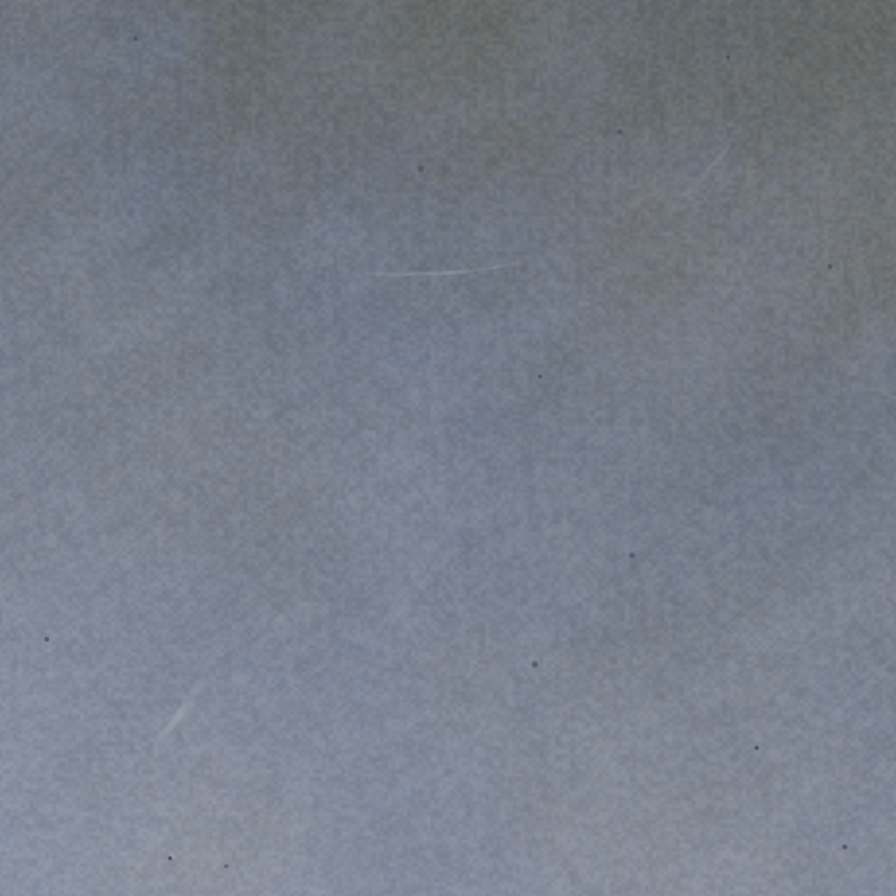
Reproduce this texture procedurally as a Shadertoy shader.

```glsl
const vec3 OLIVE_GREY = vec3(0.396, 0.412, 0.408);
const vec3 SLATE = vec3(0.446, 0.472, 0.520);
const vec3 PALE_BLUE = vec3(0.540, 0.566, 0.630);
const vec3 SCRATCH_TINT = vec3(0.61, 0.64, 0.67);
const vec3 SPECK_TINT = vec3(0.22, 0.24, 0.29);

float hash(vec2 p) {
    return fract(sin(dot(p, vec2(127.1, 311.7))) * 43758.5453);
}

float noise(vec2 p) {
    vec2 cell = floor(p);
    vec2 f = fract(p);
    f = f * f * (3.0 - 2.0 * f);
    float low = mix(hash(cell), hash(cell + vec2(1, 0)), f.x);
    float high = mix(hash(cell + vec2(0, 1)), hash(cell + vec2(1, 1)), f.x);
    return mix(low, high, f.y);
}

// Layered noise centred on zero
float fbm(vec2 p) {
    float sum = 0.0;
    float weight = 0.5;
    for (int i = 0; i < 4; i++) {
        sum += weight * (noise(p) - 0.5);
        p = mat2(0.8, 0.6, -0.6, 0.8) * p * 2.03 + 17.3;
        weight *= 0.5;
    }
    return sum;
}

vec2 rotate(vec2 p, float angle) {
    float c = cos(angle);
    float s = sin(angle);
    return vec2(c * p.x + s * p.y, c * p.y - s * p.x);
}

vec3 ramp(float t) {
    vec3 lower = mix(OLIVE_GREY, SLATE, smoothstep(-0.05, 0.42, t));
    return mix(lower, PALE_BLUE, clamp((t - 0.34) / 0.66, 0.0, 1.0));
}

// Thin bowed line that fades toward both ends
float scratch(vec2 uv, vec2 centre, float angle, float halfLength, float bow, float width) {
    vec2 p = rotate(uv - centre, angle);
    float along = p.x / halfLength;
    float wobble = 0.004 * (noise(uv * 45.0) - 0.5);
    float offset = abs(p.y - bow * along * along + wobble);
    float line = 1.0 - smoothstep(0.2 * width, width, offset);
    float fade = 1.0 - smoothstep(0.4, 1.0, abs(along));
    return line * fade * (0.2 + 0.8 * noise(uv * 90.0));
}

// Sparse small dots, one candidate per grid cell
float specks(vec2 uv, float cells, float density) {
    vec2 cell = floor(uv * cells);
    vec2 jitter = vec2(hash(cell + 3.1), hash(cell + 7.7));
    vec2 centre = (cell + 0.2 + 0.6 * jitter) / cells;
    float radius = mix(0.003, 0.0055, hash(cell + 11.9));
    float pit = 1.0 - smoothstep(0.3 * radius, radius, length(uv - centre));
    return pit * step(hash(cell + 5.3), density) * mix(0.4, 0.9, jitter.x);
}

void mainImage(out vec4 fragColor, in vec2 fragCoord) {
    vec2 uv = fragCoord / iResolution.xy;

    // Diagonal shading with cloudy blotches and slanted wisps
    float blotch = fbm(uv * 5.0 + 2.7);
    vec2 slanted = rotate(uv, 0.7);
    float wisp = fbm(slanted * vec2(8.0, 18.0) + 31.0);
    float shade = 1.08 - 0.88 * uv.y - 0.26 * uv.x;
    vec3 color = ramp(shade + 0.28 * blotch + 0.26 * wisp);

    // Slow drift between bluish and warm grey
    float drift = fbm(uv * 4.0 + 53.0) + 0.12 * (0.5 - uv.x);
    color += drift * vec3(-0.030, -0.010, 0.050);

    // Fine grain, mostly in brightness
    float grain = 0.6 * (noise(uv * 230.0) - 0.5) + 0.45 * (noise(uv * 130.0 + 9.0) - 0.5);
    float chroma = noise(uv * 85.0 + 40.0) - 0.5;
    color += 0.082 * grain + chroma * vec3(-0.010, 0.0, 0.018);

    // Pale scratches and scuffs
    float marks = 0.60 * scratch(uv, vec2(0.50, 0.695), 0.08, 0.11, 0.012, 0.0035);
    marks += 0.80 * scratch(uv, vec2(0.20, 0.20), 0.95, 0.055, 0.003, 0.007);
    marks += 0.25 * scratch(uv, vec2(0.79, 0.81), 0.85, 0.060, 0.004, 0.004);
    marks += 0.40 * scratch(uv, vec2(0.33, 0.31), 0.60, 0.040, 0.002, 0.018);
    color = mix(color, SCRATCH_TINT, marks);

    // Dark pits
    color = mix(color, SPECK_TINT, specks(uv, 9.0, 0.14));
    fragColor = vec4(clamp(color, 0.0, 1.0), 1.0);
}
```
